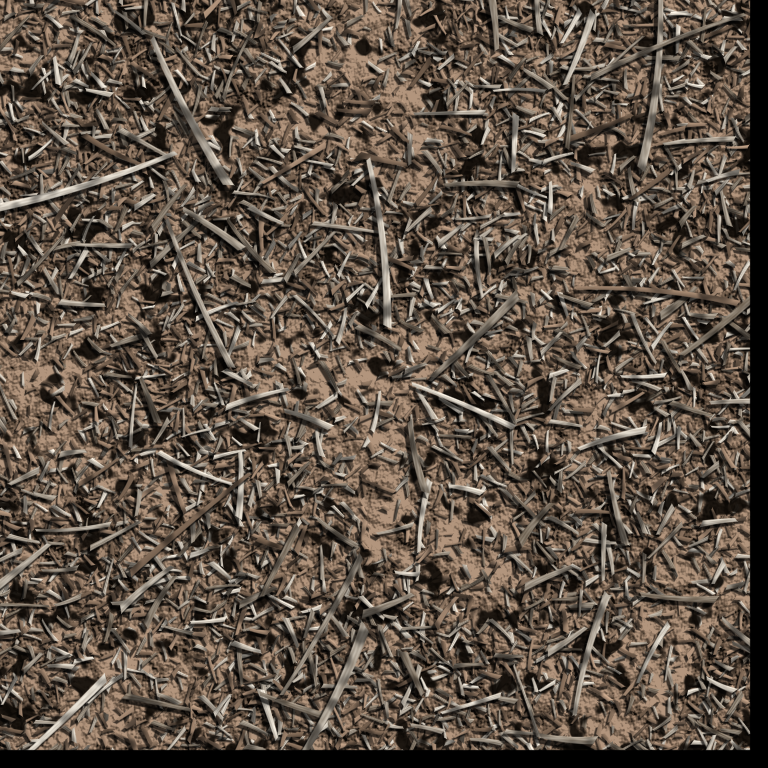
This texture is drawn by a Shadertoy shader. Its source:

```glsl
const vec3 CREVICE = vec3(0.05, 0.035, 0.02);
const vec3 SOIL_SHADE = vec3(0.37, 0.30, 0.24);
const vec3 SOIL_LIT = vec3(0.70, 0.585, 0.49);
const vec3 STRAW_SHADE = vec3(0.43, 0.38, 0.32);
const vec3 STRAW_LIT = vec3(0.84, 0.81, 0.76);
const vec2 LIGHT = vec2(0.6, 0.8);
const float SOIL_SCALE = 19.0;
const float CLUMP_SCALE = 5.0;
const float RELIEF = 1.5;
const float SOFTNESS = 0.0011;
const float FRAME = 0.0234;     // black strip at the right and bottom

// Straw layers: cells per canvas, half length, half width, density
const vec4 CRUMBS = vec4(64.0, 0.009, 0.0024, 0.90);
const vec4 CHIPS = vec4(48.0, 0.014, 0.0022, 0.78);
const vec4 SPLINTERS = vec4(28.0, 0.025, 0.0026, 0.62);
const vec4 STALKS = vec4(13.0, 0.052, 0.0035, 0.58);
const vec4 LONG_STALKS = vec4(5.5, 0.125, 0.0046, 0.48);

vec3 hash3(vec2 p) {
    vec3 q = fract(p.xyx * vec3(0.1031, 0.1030, 0.0973));
    q += dot(q, q.yxz + 33.33);
    return fract((q.xxy + q.yzz) * q.zyx);
}

float cornerSlope(vec2 cell, vec2 offset) {
    float angle = 6.2832 * hash3(cell + 71.0).x;
    return dot(vec2(cos(angle), sin(angle)), offset);
}

float gradientNoise(vec2 p) {
    vec2 i = floor(p), f = fract(p);
    vec2 u = f * f * f * (f * (f * 6.0 - 15.0) + 10.0);
    vec2 e = vec2(1.0, 0.0);
    float low = mix(cornerSlope(i, f), cornerSlope(i + e, f - e), u.x);
    float high = mix(cornerSlope(i + e.yx, f - e.yx), cornerSlope(i + 1.0, f - 1.0), u.x);
    return 1.4 * mix(low, high, u.y);
}

float soilHeight(vec2 p) {
    float sum = 0.0, amplitude = 0.5;
    p *= SOIL_SCALE;
    for (int i = 0; i < 5; i++) {
        sum += amplitude * gradientNoise(p);
        p = mat2(1.6, 1.2, -1.2, 1.6) * p + 13.7;
        amplitude *= 0.68;
    }
    return sum;
}

float clump(vec2 p) {
    return smoothstep(-0.05, 0.4, gradientNoise(p * CLUMP_SCALE + 4.0));
}

vec3 soil(vec2 p) {
    float height = soilHeight(p);
    float slope = height - soilHeight(p + LIGHT * 0.003);
    float tone = 0.55 + 0.55 * height + RELIEF * slope + 0.14 * clump(p);
    vec3 color = mix(CREVICE, SOIL_SHADE, smoothstep(0.05, 0.45, tone));
    return mix(color, SOIL_LIT, smoothstep(0.35, 0.90, tone));
}

// Distance to a slightly bent, tapered stem lying along x
float stemDistance(vec2 q, vec2 size, float bend) {
    q.y += bend * q.x * q.x / size.x;
    float width = size.y * (1.0 - 0.3 * q.x / size.x);
    return max(abs(q.y) - width, abs(q.x) - size.x + 0.6 * q.y);
}

vec3 scatter(vec3 color, vec2 p, vec4 layer, float soilShare, float seed) {
    float soft = max(SOFTNESS, 0.7 / iResolution.y);
    float dapple = smoothstep(-0.5, 0.1, gradientNoise(p * 38.0 + seed));
    vec2 home = floor(p * layer.x);
    for (int j = -1; j <= 1; j++)
    for (int i = -1; i <= 1; i++) {
        vec2 cell = home + vec2(i, j);
        vec3 place = hash3(cell + seed);
        vec3 look = hash3(cell + seed + 137.0);
        vec3 form = hash3(cell + seed + 291.0);
        vec2 center = (cell + place.xy) / layer.x;
        if (form.x > layer.w * (1.0 - 0.5 * clump(center))) continue;

        float angle = 6.2832 * place.z;
        vec2 axis = vec2(cos(angle), sin(angle));
        mat2 toStem = mat2(axis.x, -axis.y, axis.y, axis.x);
        vec2 size = layer.yz * vec2(mix(0.5, 1.0, form.y), mix(0.5, 1.2, form.z));
        float bend = 0.14 * (look.z - 0.5);
        vec2 q = toStem * (p - center);
        vec2 lightAxis = toStem * LIGHT;

        // Cast shadow, then the stem itself
        float shadow = stemDistance(q + lightAxis * size.y * 2.0, size, bend);
        color *= 1.0 - 0.66 * (1.0 - smoothstep(-soft, 1.5 * soft, shadow));
        float across = (q.y + bend * q.x * q.x / size.x) / size.y;
        float fiber = gradientNoise(vec2(q.x * 55.0, across * 1.5) + place.xy * 90.0);
        float tone = 0.1 + 0.95 * look.x + 0.28 * fiber;
        vec3 straw = mix(STRAW_SHADE, STRAW_LIT, clamp(tone, 0.0, 1.15));
        vec3 earth = mix(SOIL_SHADE, SOIL_LIT, 0.15 + 0.85 * look.x);
        vec3 tint = mix(straw, earth, step(look.y, soilShare));
        tint *= 0.95 + 0.2 * clamp(across * lightAxis.y, -1.0, 1.0);
        tint *= mix(0.56, 1.06, dapple);
        float cover = 1.0 - smoothstep(-soft, soft, stemDistance(q, size, bend));
        color = mix(color, tint, cover);
    }
    return color;
}

void mainImage(out vec4 fragColor, in vec2 fragCoord) {
    vec2 p = fragCoord / iResolution.y;
    vec3 color = soil(p);
    color = scatter(color, p, CRUMBS, 0.70, 11.0);
    color = scatter(color, p, CHIPS, 0.45, 23.0);

    // Deep gaps between the crumbs
    float gap = gradientNoise(p * 22.0 + 8.0) + 0.7 * gradientNoise(p * 60.0);
    color = mix(color, CREVICE, 0.9 * smoothstep(0.22, 0.55, gap - 0.15 * clump(p)));

    color = scatter(color, p, CHIPS, 0.40, 167.0);
    color = scatter(color, p, SPLINTERS, 0.22, 37.0);
    color = scatter(color, p, STALKS, 0.12, 53.0);
    color = scatter(color, p, LONG_STALKS, 0.08, 79.0);

    // Black strips
    vec2 uv = fragCoord / iResolution.xy;
    vec2 inside = smoothstep(-SOFTNESS, SOFTNESS, vec2(1.0 - uv.x, uv.y) - FRAME);
    fragColor = vec4(color * inside.x * inside.y, 1.0);
}
```
